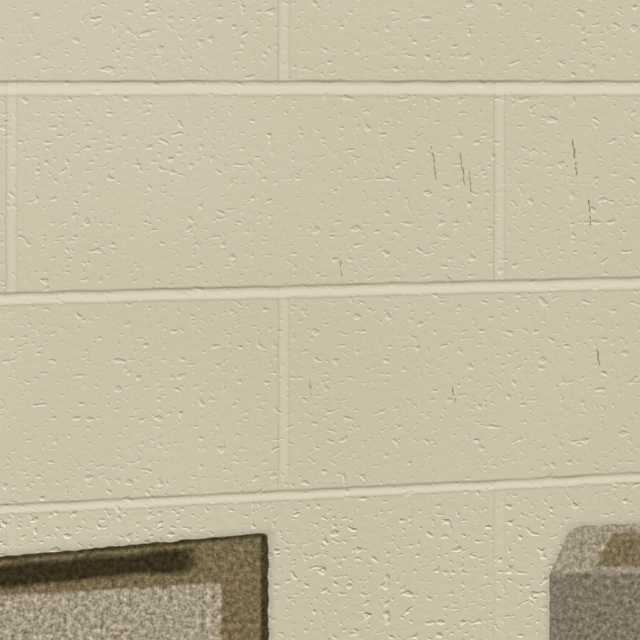
This texture is drawn by a WebGL 2 fragment shader. Its source:

```glsl
#version 300 es
precision highp float;

uniform vec2 u_resolution;
out vec4 outColor;

const vec3 PAINT = vec3(0.815, 0.782, 0.690);
const vec3 PAINT_SHADE = vec3(0.765, 0.722, 0.625);
const vec3 CREAM = vec3(0.885, 0.858, 0.765);
const vec3 GROOVE = vec3(0.50, 0.455, 0.35);
const vec3 CONCRETE = vec3(0.59, 0.55, 0.47);
const vec3 BROWN = vec3(0.42, 0.37, 0.27);
const vec3 SOOT = vec3(0.20, 0.17, 0.105);

vec2 hash2(vec2 p) {
  vec3 q = fract(p.xyx * vec3(0.1031, 0.1030, 0.0973));
  q += dot(q, q.yzx + 33.33);
  return fract((q.xx + q.yz) * q.zy);
}

float corner(vec2 cell, vec2 offset) {
  return dot(hash2(cell) * 2.0 - 1.0, offset);
}

// Gradient noise, roughly -0.7 to 0.7
float noise(vec2 p) {
  vec2 i = floor(p), f = fract(p);
  vec2 w = f * f * f * (f * (f * 6.0 - 15.0) + 10.0);
  vec2 e = vec2(1.0, 0.0);
  float low = mix(corner(i, f), corner(i + e, f - e), w.x);
  float high = mix(corner(i + e.yx, f - e.yx), corner(i + 1.0, f - 1.0), w.x);
  return mix(low, high, w.y);
}

// Depth of the small pits in the painted face
float pitDepth(vec2 p, float density) {
  vec2 q = p + 0.004 * vec2(noise(p * 60.0), noise(p * 60.0 + 40.0));
  float large = smoothstep(0.30, 0.52, noise(q * vec2(62.0, 88.0)) + density);
  float small = smoothstep(0.22, 0.50, noise(q * vec2(110.0, 145.0) + 17.0) + density);
  return large + 0.55 * small + 0.22 * noise(p * 75.0);
}

// Coverage of the inside of a distance field
float inside(float d, float soft) {
  return 1.0 - smoothstep(-soft, soft, d);
}

float band(float x, float center, float halfWidth, float soft) {
  return inside(abs(x - center) - halfWidth, soft);
}

float smoothMax(float a, float b, float k) {
  float h = max(k - abs(a - b), 0.0) / k;
  return max(a, b) + h * h * k * 0.25;
}

// Thin, broken vertical scuffs
float scuffs(vec2 p, float px) {
  float mark = 0.0;
  for (int i = 0; i < 9; i++) {
    vec2 rnd = hash2(vec2(float(i) + 3.0, 7.0));
    vec2 d = p - mix(vec2(0.36, 0.34), vec2(0.95, 0.77), rnd);
    d.x += 0.12 * d.y + 0.004 * noise(p * 70.0);
    float len = mix(0.009, 0.028, rnd.y);
    float gaps = smoothstep(-0.25, 0.15, noise(p * vec2(90.0, 130.0)));
    mark += band(d.x, 0.0, 0.0010, px) * inside(abs(d.y) - len, 0.005) * gaps * mix(0.3, 0.8, rnd.x);
  }
  return min(mark, 1.0);
}

vec3 paintedWall(vec2 p, float px) {
  // Courses converge slightly toward the right
  float course = mix(0.331, 0.306, p.x);
  float row = (0.873 - p.y) / course;
  float joint = floor(row + 0.5);
  float below = (row - joint) * course + 0.0022 * noise(p * vec2(22.0, 9.0));
  float age = clamp(joint, 0.0, 2.0);

  // Broad tone and embossed pits lit from above
  float tone = 0.25 + 0.32 * noise(p * 3.0) + 0.22 * p.x + 0.25 * (0.5 - p.y);
  vec3 color = mix(PAINT, PAINT_SHADE, clamp(tone, 0.0, 1.0));
  float rough = mix(1.0, 1.6, smoothstep(0.27, 0.18, p.y));
  float density = 0.07 * noise(p * 7.0) + 0.03 * rough;
  float relief = pitDepth(p, density) - pitDepth(p + vec2(0.0007, 0.0024), density);
  color *= 1.0 - 0.17 * rough * clamp(relief, -0.7, 1.3);
  color *= 1.0 + 0.025 * noise(p * 210.0);

  // Upright joints, shifted half a block on alternate courses
  float shift = mix(0.443, 0.018, mod(floor(row) + 1.0, 2.0));
  float along = mod(p.x - shift + 0.381, 0.762) - 0.381 + 0.002 * noise(p * 25.0);
  float faint = mix(0.75, 0.35, step(1.9, row) * step(row, 2.97));
  color = mix(color, CREAM, 0.30 * faint * band(along, 0.001, 0.006, 0.004));
  color = mix(color, GROOVE, 0.22 * faint * band(along, -0.008, 0.0012, 0.002));
  color = mix(color, GROOVE, 0.12 * faint * band(along, 0.009, 0.0012, 0.002));

  // Bed joints: thin shadow above a rounded pale strip
  float strip = mix(0.0095, 0.0060, age * 0.5);
  color = mix(color, CREAM, 0.72 * band(below, strip + 0.003, strip * 0.72, 0.0035));
  color = mix(color, GROOVE, 0.20 * band(below, strip * 2.0 + 0.004, 0.001, 0.0025));
  float shadow = 0.75 + 0.45 * noise(p * vec2(14.0, 4.0));
  color = mix(color, GROOVE, shadow * mix(0.9, 0.7, age * 0.5) * band(below, 0.0, 0.0013, 0.0012 + px));
  return mix(color, BROWN, scuffs(p, px));
}

// Speckled aggregate
vec3 grain(vec3 base, vec2 p, float strength) {
  float speck = noise(p * 115.0) + 0.8 * noise(p * 230.0);
  float pores = smoothstep(0.28, 0.55, noise(p * 140.0 + 9.0));
  return base * (1.0 + strength * speck) * (1.0 - 0.45 * strength * pores);
}

vec3 framedSlab(vec2 p, float depth) {
  float blotch = noise(p * vec2(18.0, 35.0));
  float frame = max(0.062 + 0.03 * p.x - depth, p.x - 0.345);
  vec3 color = mix(CONCRETE * 1.08, BROWN * 1.12, smoothstep(-0.003, 0.004, frame + 0.004 * blotch));
  float soot = band(depth + 0.008 * blotch, 0.031, 0.017, 0.007) * inside(p.x - 0.30, 0.02);
  color = mix(color, SOOT, 0.92 * soot);
  float edge = max(inside(depth - 0.006, 0.004), smoothstep(0.404, 0.411, p.x));
  return grain(mix(color, SOOT * 1.15, 0.85 * edge), p, 0.42);
}

vec3 hollowBlock(vec2 p) {
  float wave = 0.004 * noise(p * 30.0);
  vec3 color = mix(CONCRETE * 1.06, CONCRETE * 0.84, inside(p.y - 0.104 + wave, 0.005));
  float cavity = max(abs(p.y - 0.141) - 0.026, 0.931 + 0.5 * (p.y - 0.115) - p.x);
  color = mix(color, BROWN * 1.1, 0.85 * inside(cavity + wave, 0.003));
  return grain(color, p, 0.36);
}

void main() {
  vec2 p = gl_FragCoord.xy / u_resolution;
  float px = 1.0 / min(u_resolution.x, u_resolution.y);
  float chip = 0.003 * noise(p * 55.0);
  vec3 color = paintedWall(p, px);

  // Slab at lower left with a soft contact shadow
  float depth = 0.130 + 0.09 * p.x - p.y;
  float slab = smoothMax(-depth, p.x - 0.419, 0.012) + chip;
  color *= 1.0 - 0.14 * inside(slab - 0.004, 0.012);
  color = mix(color, framedSlab(p, depth), inside(slab, px));

  // Block at lower right
  float slant = (0.859 + 0.44 * (p.y - 0.102) - p.x) * 0.915;
  float block = smoothMax(max(0.859 - p.x, slant), p.y - 0.177 - 0.05 * (p.x - 0.89), 0.012) + chip;
  color *= 1.0 - 0.10 * inside(block - 0.004, 0.010);
  color = mix(color, hollowBlock(p), inside(block, px));

  outColor = vec4(color, 1.0);
}
```
